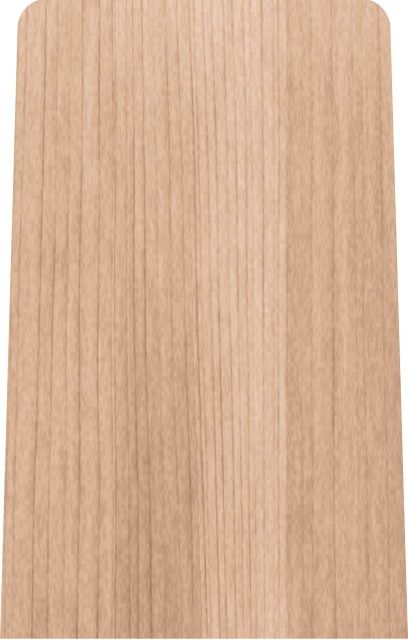
Reproduce this texture procedurally as a Shadertoy shader.

```glsl
// Tapered wooden board with rounded top corners and four strips of straight grain.

float hash(vec2 p) {
    vec3 q = fract(vec3(p.xyx) * 0.1031);
    q += dot(q, q.yzx + 33.33);
    return fract((q.x + q.y) * q.z);
}

float noise(vec2 p) {
    vec2 i = floor(p), f = fract(p);
    f = f * f * (3.0 - 2.0 * f);
    return mix(mix(hash(i), hash(i + vec2(1, 0)), f.x),
               mix(hash(i + vec2(0, 1)), hash(i + vec2(1, 1)), f.x), f.y);
}

// Unevenly spaced growth rings: a thin dark core with a soft shade on its left
float rings(float x, float y, float spacing, float seed) {
    float cell = floor(x / spacing), dark = 0.0;
    for (float k = -1.0; k <= 1.0; k++) {
        float id = cell + k;
        float jitter = hash(vec2(id, seed));
        float wobble = 0.12 * (noise(vec2(id * 7.3 + seed, y * 5.0)) - 0.5);
        float d = x - (id + 0.2 + 0.6 * jitter + wobble) * spacing;
        float strength = mix(0.3, 1.0, hash(vec2(id, seed + 9.0)));
        strength *= 0.55 + 0.8 * noise(vec2(id * 3.7 + seed, y * 7.0));
        float core = exp(-d * d / 6.5e-6);
        float shade = smoothstep(-0.6 * spacing, 0.0, d) * (1.0 - smoothstep(0.0, 0.004, d));
        dark = max(dark, strength * (core + 0.4 * shade));
    }
    return dark;
}

// Rounded at the top only; the sides spread toward the bottom
float boardDistance(vec2 p, float aspect) {
    float halfWidth = mix(0.5, 0.455, p.y) * aspect;
    float radius = 0.045;
    vec2 q = vec2(abs(p.x) - halfWidth, p.y - 1.002) + radius;
    float d = length(max(q, 0.0)) + min(max(q.x, q.y), 0.0) - radius;
    return max(d, 0.002 - p.y);
}

vec3 wood(float x, float y) {
    // Grain fans out at the sides and leans in the middle
    float lean = 0.045 * smoothstep(0.25, 0.45, x) * (1.0 - smoothstep(0.5, 0.7, x))
               - 0.04 * (1.0 - smoothstep(0.05, 0.28, x))
               + 0.03 * smoothstep(0.72, 1.0, x);
    float s = x + lean * (y - 0.5) + 0.004 * (noise(vec2(x * 4.0, y * 4.0)) - 0.5);

    // Strip tones and ring spacings
    float tone, grain;
    if (s < 0.28) {
        tone = -0.02;
        grain = 0.85 * rings(s, y, 0.036, 1.0);
    } else if (s < 0.475) {
        tone = mix(-0.35, 0.15, y) - 0.2 * smoothstep(0.36, 0.46, s) * (1.0 - y);
        grain = 1.0 * rings(s, y, 0.029, 2.0);
    } else if (s < 0.705) {
        tone = mix(0.15, 0.5, smoothstep(0.47, 0.52, s));
        grain = 0.85 * rings(s, y, 0.0205, 3.0);
    } else {
        tone = -0.12 - 0.25 * (1.0 - smoothstep(0.705, 0.73, s));
        grain = 0.75 * rings(s, y, 0.042, 4.0);
    }
    tone += 0.4 * (y - 0.45) + 0.25 * smoothstep(0.8, 1.0, y);

    // Broad streaks, cloudy patches, fibres and short pores
    tone += 0.45 * (noise(vec2(s * 45.0, y * 2.5)) - 0.5);
    tone += 0.3 * (noise(vec2(s * 6.0, y * 5.0) + 17.0) - 0.5);
    tone += 0.5 * (noise(vec2(s * 130.0, y * 22.0)) - 0.5);
    tone += 0.75 * (noise(vec2(s * 240.0, y * 130.0)) - 0.5);
    tone -= grain;

    vec3 tan = vec3(0.845, 0.695, 0.575);
    vec3 towardDark = vec3(0.10, 0.105, 0.095);
    vec3 towardLight = vec3(0.06, 0.085, 0.12);
    return tan + towardDark * min(tone, 0.0) + towardLight * clamp(tone, 0.0, 1.3);
}

void mainImage(out vec4 fragColor, in vec2 fragCoord) {
    vec2 uv = fragCoord / iResolution.xy;
    float aspect = iResolution.x / iResolution.y;
    float pixel = 1.0 / iResolution.y;

    float d = boardDistance(vec2((uv.x - 0.5) * aspect, uv.y), aspect);
    float coverage = 1.0 - smoothstep(-0.7 * pixel, 0.7 * pixel, d);
    fragColor = vec4(mix(vec3(1.0), wood(uv.x, uv.y), coverage), 1.0);
}
```
